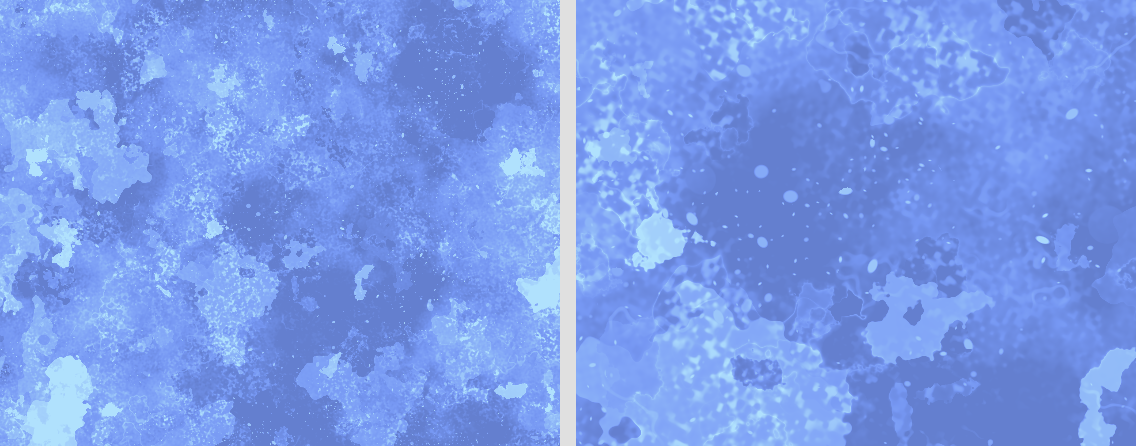
Left: the whole. Right: its middle third, enlarged.
This texture is drawn by a Shadertoy shader. Its source:

```glsl
// Weathered blue surface: ragged flakes of several sizes overlap on a worn ground.
// Every layer edits one scalar tone, which a six-colour ramp turns into blue;
// pale patches, crisp grain, veins, specks and round stains are added on top.

const vec3 RAMP[6] = vec3[6](
    vec3(0.40, 0.51, 0.83), vec3(0.46, 0.59, 0.95), vec3(0.51, 0.65, 0.97),
    vec3(0.56, 0.72, 0.97), vec3(0.62, 0.79, 0.98), vec3(0.68, 0.87, 0.99));

const float DARK_BAND_X   = 0.74;   // centre of the dark vertical band
const float WEAR_CONTRAST = 2.5;    // strength of large light and dark areas
const float WEAR_TONE     = 2.1;    // tone gained from dark to light ground
const float TONE_PIVOT    = 0.95;   // tone around which contrast is raised
const float TONE_MIDDLE   = 1.12;
const float TONE_CONTRAST = 1.36;
const float EDGE          = 0.0015; // softness of outlines
const float RIM_WIDTH     = 0.0026; // light line along flake outlines
const float RAGGEDNESS    = 1.5;    // outline distortion relative to flake size
const float GRAIN_SCALE   = 250.0;
const float GRAIN_TONE    = 2.9;
const float STAIN_CELL    = 0.15;

vec3 hash3(vec2 p) {
    vec3 h = fract(p.xyx * vec3(0.1031, 0.1030, 0.0973));
    h += dot(h, h.yxz + 33.33);
    return fract((h.xxy + h.yzz) * h.zyx);
}

mat2 rotation(float a) {
    float c = cos(a), s = sin(a);
    return mat2(c, s, -s, c);
}

float noise(vec2 p) {
    vec2 i = floor(p), f = fract(p);
    f = f * f * (3.0 - 2.0 * f);
    vec2 e = vec2(1.0, 0.0);
    return mix(mix(hash3(i).x, hash3(i + e.xy).x, f.x),
               mix(hash3(i + e.yx).x, hash3(i + e.xx).x, f.x), f.y);
}

float fbm(vec2 p, int octaves) {
    float sum = 0.0, weight = 0.5, total = 0.0;
    for (int i = 0; i < octaves; i++) {
        sum += weight * noise(p);
        total += weight;
        weight *= 0.58;
        p = rotation(0.6) * p * 2.03 + 17.3;
    }
    return sum / total;
}

// Large-scale ground: 0 in the dark band, 1 towards the sides.
float wear(vec2 p) {
    float side = smoothstep(0.1, 0.45, abs(p.x - DARK_BAND_X));
    return clamp(0.17 + 0.48 * side + WEAR_CONTRAST * (fbm(p * 3.6 + 5.0, 4) - 0.5), 0.0, 1.0);
}

// Scatters ragged flakes, one per cell at most, over the current tone.
void flakes(inout float tone, vec2 p, float cell, float seed, float chance,
            float lift, float spread, float opacity, float grain) {
    vec2 w = p / cell * 1.6 + seed;
    vec2 q = p + RAGGEDNESS * cell * (vec2(fbm(w, 5), fbm(w + 41.7, 5)) - 0.5);
    vec2 home = floor(q / cell);
    for (int j = -1; j <= 1; j++)
    for (int i = -1; i <= 1; i++) {
        vec2 id = home + vec2(i, j);
        vec3 r = hash3(id + seed), s = hash3(id + seed + 71.0);
        vec2 centre = (id + 0.2 + 0.6 * r.xy) * cell;
        vec2 local = rotation(6.283 * s.x) * (q - centre);
        local.y *= 1.0 + 1.1 * s.y;
        float d = length(local) - cell * (0.25 + 0.25 * s.z);
        if (d > 4.0 * RIM_WIDTH) continue;
        float ground = wear(centre);
        if (r.z > chance * mix(0.5, 1.0, ground)) continue;
        vec3 look = hash3(id + seed + 139.0);
        float level = lift + WEAR_TONE * ground + spread * (look.x - 0.45);
        level += grain * GRAIN_TONE * (0.15 + 0.85 * look.y) * mix(0.5, 1.0, ground);
        tone = mix(tone, level, opacity * smoothstep(EDGE, -EDGE, d));
        tone += 1.9 * look.z * exp(-abs(d) / RIM_WIDTH) * smoothstep(0.3, 0.8, noise(p * 30.0 + seed));
    }
}

// Soft-edged spots: x is coverage, y a random value of the spot.
vec2 spots(vec2 p, float cell, float seed, float chance, float minRadius, float maxRadius, float squash) {
    vec2 id = floor(p / cell);
    vec3 r = hash3(id + seed), s = hash3(id + seed + 53.0);
    vec2 local = rotation(6.283 * s.x) * (p - (id + 0.3 + 0.4 * r.xy) * cell);
    local.y *= 1.0 + squash * s.y;
    float radius = mix(minRadius, maxRadius, s.z * s.z * s.z);
    float cover = smoothstep(EDGE * 0.7, -EDGE * 0.7, length(local) - radius);
    return vec2(cover * step(r.z, chance), s.y);
}

vec3 ramp(float tone) {
    tone = clamp(tone, -0.15, 5.15);
    int i = clamp(int(floor(tone)), 0, 4);
    return mix(RAMP[i], RAMP[i + 1], tone - float(i));
}

void mainImage(out vec4 fragColor, in vec2 fragCoord) {
    vec2 p = fragCoord / iResolution.y;

    // Crisp grain, turned off the axes and gathered in clumps
    vec2 g = rotation(0.5) * p * GRAIN_SCALE;
    float fine = 0.65 * noise(g) + 0.35 * noise(rotation(0.7) * g * 0.5 + 9.0);
    float clumps = smoothstep(0.4, 0.58, fbm(p * 13.0 + 3.0, 5));
    float grain = smoothstep(0.45, 0.8, fine) * clumps;

    // Ground and overlapping flakes, large to small
    float ground = wear(p);
    float tone = WEAR_TONE * ground - 0.25 + 1.6 * (fbm(p * 16.0, 5) - 0.5);
    flakes(tone, p, 0.32, 11.0, 0.85, -0.1, 2.0, 0.8, grain);
    flakes(tone, p, 0.19, 23.0, 0.80, -0.1, 2.2, 0.85, grain);
    flakes(tone, p, 0.10, 37.0, 0.50, -0.1, 2.4, 0.8, grain);
    flakes(tone, p, 0.045, 47.0, 0.35, 0.0, 2.2, 0.7, grain);
    tone += mix(0.3, 1.0, ground) * (0.8 * grain + 1.1 * (fine - 0.5));

    // Pale mottled patches and chips
    float mottle = grain - 0.9 * smoothstep(0.5, 0.65, fbm(p * 32.0 + 61.0, 4));
    flakes(tone, p, 0.23, 59.0, 0.34, 2.4, 1.4, 0.9, mottle);
    flakes(tone, p, 0.065, 83.0, 0.13, 2.1, 2.0, 0.85, grain);

    // Thin broken veins
    float vein = 1.0 - smoothstep(0.003, 0.014, abs(fbm(p * 7.0 + 71.0, 5) - 0.5));
    tone += 1.1 * vein * smoothstep(0.45, 0.65, noise(p * 22.0 + 19.0)) * mix(0.4, 1.0, ground);

    // Round stains, then overall contrast
    vec2 stain = spots(p, STAIN_CELL, 97.0, 0.3, 0.01, 0.015, 0.2);
    tone = mix(tone, 0.2 + 1.0 * ground, 0.75 * stain.x);
    tone = TONE_MIDDLE + TONE_CONTRAST * (tone - TONE_PIVOT);

    // Bright specks and dust in clusters
    float cluster = smoothstep(0.45, 0.68, fbm(p * 8.0 + 29.0, 4));
    vec2 speck = spots(p, 0.019, 113.0, 0.08 + 0.5 * cluster, 0.0012, 0.0058, 1.2);
    tone = mix(tone, max(tone, 2.2 + 3.0 * speck.y), 0.95 * speck.x);
    vec2 dust = spots(p, 0.0085, 127.0, 0.06 + 0.55 * cluster, 0.0008, 0.0025, 1.0);
    tone = mix(tone, max(tone, 1.8 + 3.4 * dust.y), 0.95 * dust.x);

    fragColor = vec4(ramp(tone), 1.0);
}
```
